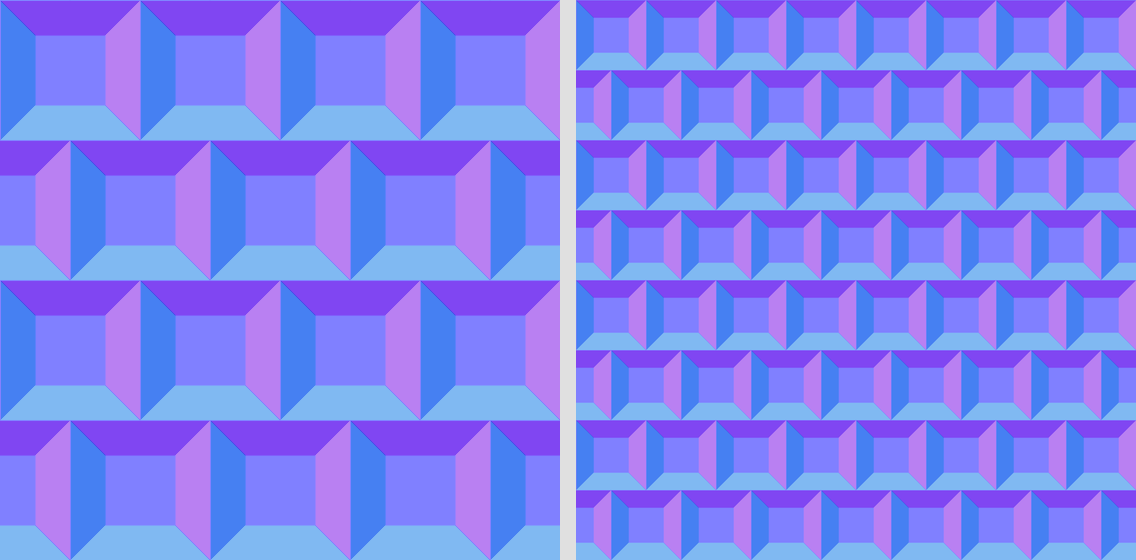
Left: one tile. Right: repeated 2 by 2.
Reproduce this texture map procedurally as a three.js fragment shader.

```glsl
// Tangent-space normal map of bevelled square studs laid in a running bond.
// A height field of truncated pyramids is differenced over a small step,
// which also softens the creases and leaves a thin flat seam between studs.

varying vec2 vUv;

const float REPEATS = 4.0;           // studs across and rows up (even, so it wraps)
const float ROW_SHIFT = 0.5;         // sideways shift of every other row, in studs
const float BEVEL = 0.25;            // bevel width, in studs
const float SLOPE = 0.5;             // steepness of the bevel faces
const float CREASE = 1.0 / 512.0;    // seam and crease width, in canvas units

// Height of the studs at p, measured in studs
float studHeight(vec2 p) {
  p.x += ROW_SHIFT * mod(floor(p.y) + 1.0, 2.0);
  vec2 edgeDistance = 0.5 - abs(fract(p) - 0.5);
  return min(min(edgeDistance.x, edgeDistance.y), BEVEL);
}

void main() {
  vec2 p = vUv * REPEATS;
  float stride = CREASE * REPEATS;

  // One-sided differences towards the left and the top
  float here = studHeight(p);
  float left = studHeight(p - vec2(stride, 0.0));
  float above = studHeight(p + vec2(0.0, stride));
  vec2 gradient = vec2(here - left, above - here) / stride;

  // Green grows where the surface rises upwards
  vec3 normal = normalize(vec3(-SLOPE * gradient.x, SLOPE * gradient.y, 1.0));
  gl_FragColor = vec4(normal * 0.5 + 0.5, 1.0);
}
```
